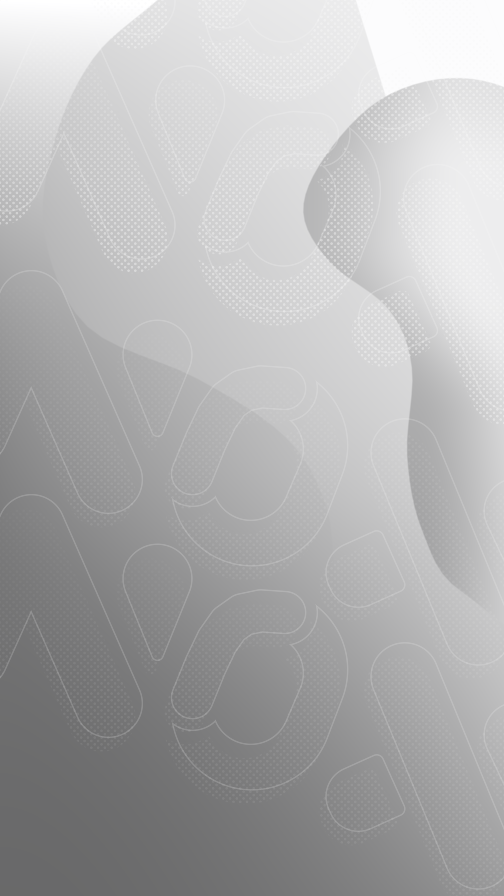
Reproduce this background procedurally as a WebGL 2 fragment shader.

```glsl
#version 300 es
precision highp float;
// Soft grey gradient with two flowing blobs, overlaid by rows of outlined, dotted rounded shapes.

uniform vec2 u_resolution;
out vec4 outColor;

const float CANVAS_HEIGHT = 7.68;             // canvas is 4.32 x 7.68 units, y runs down
const float CANVAS_WIDTH = 4.32;
const float ROW_STEP = 1.92;                  // vertical repeat of the motif
const vec2 UPPER_SHIFT = vec2(0.28, -0.26);   // extra shift of the upper two rows
const vec2 DOT_SHIFT = vec2(-0.06, 0.12);     // dots sit below their outline
const float DOT_CELL = 0.058;
const float DOT_RADIUS = 0.011;
const float LINE_HALF_WIDTH = 0.002;
const vec2 DOT_ALPHA = vec2(0.08, 0.42);      // lower rows, upper rows
const vec2 LINE_ALPHA = vec2(0.18, 0.22);
const vec3 INK = vec3(0.97);

// Tones from top to bottom, as Bezier weights
const vec4 BASE_LEFT = vec4(1.0, 0.49, 0.43, 0.41);
const vec4 BASE_RIGHT = vec4(1.02, 0.92, 0.86, 0.6);
const vec4 BACK_LEFT = vec4(0.84, 0.56, 0.59, 0.45);
const vec4 BACK_RIGHT = vec4(0.95, 0.94, 0.83, 0.6);

const int KNOTS = 14;
const int STEPS = 6;
const vec2 BACK_BLOB[KNOTS] = vec2[](
  vec2(2.3, -0.8), vec2(1.35, 0.0), vec2(0.8, 0.5), vec2(0.47, 1.2),
  vec2(0.38, 2.0), vec2(0.75, 2.8), vec2(1.7, 3.25), vec2(2.45, 3.75),
  vec2(2.8, 4.35), vec2(3.0, 5.3), vec2(4.0, 6.0), vec2(5.5, 5.8),
  vec2(5.5, 2.0), vec2(5.5, -1.0));
const vec2 FRONT_BLOB[KNOTS] = vec2[](
  vec2(3.85, 0.67), vec2(3.25, 0.86), vec2(2.78, 1.35), vec2(2.6, 1.82),
  vec2(2.83, 2.25), vec2(3.33, 2.65), vec2(3.53, 3.15), vec2(3.49, 3.9),
  vec2(3.62, 4.55), vec2(3.97, 5.08), vec2(5.0, 5.45), vec2(6.0, 3.2),
  vec2(5.2, 1.3), vec2(4.45, 0.8));

float bezier(vec4 v, float t) {
  vec3 a = mix(v.xyz, v.yzw, t);
  vec2 b = mix(a.xy, a.yz, t);
  return mix(b.x, b.y, t);
}

vec2 spline(vec2 a, vec2 b, vec2 c, vec2 d, float t) {
  return b + 0.5 * t * (c - a + t * (2.0 * a - 5.0 * b + 4.0 * c - d + t * (3.0 * (b - c) + d - a)));
}

// Signed distance to a closed Catmull-Rom curve
float blob(vec2 p, vec2 knots[KNOTS]) {
  float dist2 = 1e3, side = 1.0;
  vec2 start = knots[0];
  for (int i = 0; i < KNOTS; i++) {
    vec2 a = knots[(i + KNOTS - 1) % KNOTS], b = knots[i];
    vec2 c = knots[(i + 1) % KNOTS], d = knots[(i + 2) % KNOTS];
    for (int j = 1; j <= STEPS; j++) {
      vec2 end = spline(a, b, c, d, float(j) / float(STEPS));
      vec2 e = end - start, w = p - start;
      vec2 gap = w - e * clamp(dot(w, e) / dot(e, e), 0.0, 1.0);
      dist2 = min(dist2, dot(gap, gap));
      if ((start.y > p.y) != (end.y > p.y) && w.x < e.x * w.y / e.y) side = -side;
      start = end;
    }
  }
  return side * sqrt(dist2);
}

// Capsule whose radius runs from ra to rb
float capsule(vec2 p, vec2 a, vec2 b, float ra, float rb) {
  vec2 e = b - a;
  float len = length(e), k = (ra - rb) / len;
  vec2 q = vec2(abs(dot(p - a, vec2(e.y, -e.x))), dot(p - a, e)) / len;
  float t = clamp(q.y - q.x * k / sqrt(1.0 - k * k), 0.0, len);
  return length(q - vec2(0.0, t)) - mix(ra, rb, t / len);
}

// Distance to one row of rounded shapes
float motif(vec2 p) {
  vec2 apex = vec2(0.27, 4.53);
  float chevron = min(capsule(p, apex, vec2(0.93, 6.03), 0.29, 0.29),
                      capsule(p, apex, vec2(-0.22, 5.62), 0.29, 0.29));
  float drop = capsule(p, vec2(1.35, 4.96), vec2(1.35, 5.61), 0.295, 0.05);
  float bar = min(capsule(p, vec2(3.47, 5.8), vec2(4.1, 7.33), 0.29, 0.29),
                  capsule(p, vec2(4.43, 6.3), vec2(4.9, 7.3), 0.28, 0.28));

  // Bent arm nested in a crescent
  float arm = 1e3;
  vec2 start = vec2(1.65, 5.98);
  for (int i = 1; i <= 6; i++) {
    float t = float(i) / 6.0;
    vec2 end = vec2(bezier(vec4(1.65, 1.9, 1.97, 2.44), t), bezier(vec4(5.98, 5.35, 5.18, 5.25), t));
    arm = min(arm, capsule(p, start, end, 0.18, 0.18));
    start = end;
  }
  float outer = capsule(p, vec2(2.16, 6.08), vec2(2.29, 5.74), 0.69, 0.69);
  float inner = capsule(p, vec2(2.15, 6.05), vec2(2.27, 5.77), 0.33, 0.33);
  float crescent = max(outer, max(-inner, 0.1 - arm));

  // Tilted pebble, rounder on its left
  vec2 d = p - vec2(3.1, 6.83);
  vec2 q = vec2(dot(d, vec2(0.91, -0.41)), dot(d, vec2(0.41, 0.91)));
  float corner = q.x < 0.0 ? 0.26 : 0.06;
  vec2 g = abs(q) - vec2(0.3, 0.28) + corner;
  float pebble = length(max(g, 0.0)) + min(max(g.x, g.y), 0.0) - corner;
  return min(min(min(chevron, drop), bar), min(min(arm, crescent), pebble));
}

void main() {
  float px = CANVAS_HEIGHT / u_resolution.y;
  vec2 p = vec2(gl_FragCoord.x / u_resolution.x * CANVAS_WIDTH, CANVAS_HEIGHT - gl_FragCoord.y * px);
  float x = p.x / CANVAS_WIDTH, y = p.y / CANVAS_HEIGHT;

  // Base gradient and rear blob, which dissolves downwards
  float bend = mix(0.88, 2.2, smoothstep(0.5, 1.0, y));
  float tone = mix(bezier(BASE_LEFT, y), bezier(BASE_RIGHT, y), pow(x, bend));
  float back = mix(bezier(BACK_LEFT, y), bezier(BACK_RIGHT, y), pow(x, 0.7));
  tone = mix(tone, back, smoothstep(px, -px, blob(p, BACK_BLOB)) * smoothstep(5.2, 3.0, p.y));

  // White corner behind a slanted edge
  float slant = (p.x - 3.05 - 0.31 * p.y) * 0.955;
  tone = mix(tone, 0.99, smoothstep(-px, px, slant) * smoothstep(2.2, 0.7, p.y));

  // Front blob, shaded from its left rim
  float low = smoothstep(2.0, 3.6, p.y);
  float front = 0.71 + 0.22 * smoothstep(mix(2.5, 3.5, low), mix(4.0, 4.7, low), p.x)
    - 0.08 * smoothstep(2.4, 5.0, p.y) - 0.05 * smoothstep(1.5, 0.6, p.y);
  tone = mix(tone, front, smoothstep(px, -px, blob(p, FRONT_BLOB)));
  vec3 color = vec3(tone, tone, tone + 0.003);

  // Staggered dot lattice
  vec2 cell = p / DOT_CELL;
  float dotDist = min(length(fract(cell) - 0.5), length(fract(cell + 0.5) - 0.5)) * DOT_CELL;
  float dots = smoothstep(0.5 * px, -0.5 * px, dotDist - DOT_RADIUS);

  // Motif rows, brighter in the upper half
  for (int i = 0; i < 4; i++) {
    int upper = i / 2;
    vec2 q = p - UPPER_SHIFT * float(upper) + vec2(0.0, ROW_STEP * float(i));
    float fill = smoothstep(px, -px, motif(q - DOT_SHIFT)) * mix(0.3, 1.0, smoothstep(4.6, 6.1, q.y));
    float line = smoothstep(px, 0.0, abs(motif(q)) - LINE_HALF_WIDTH);
    color = mix(color, INK, dots * fill * DOT_ALPHA[upper]);
    color = mix(color, INK, line * LINE_ALPHA[upper]);
  }
  outColor = vec4(color, 1.0);
}
```
